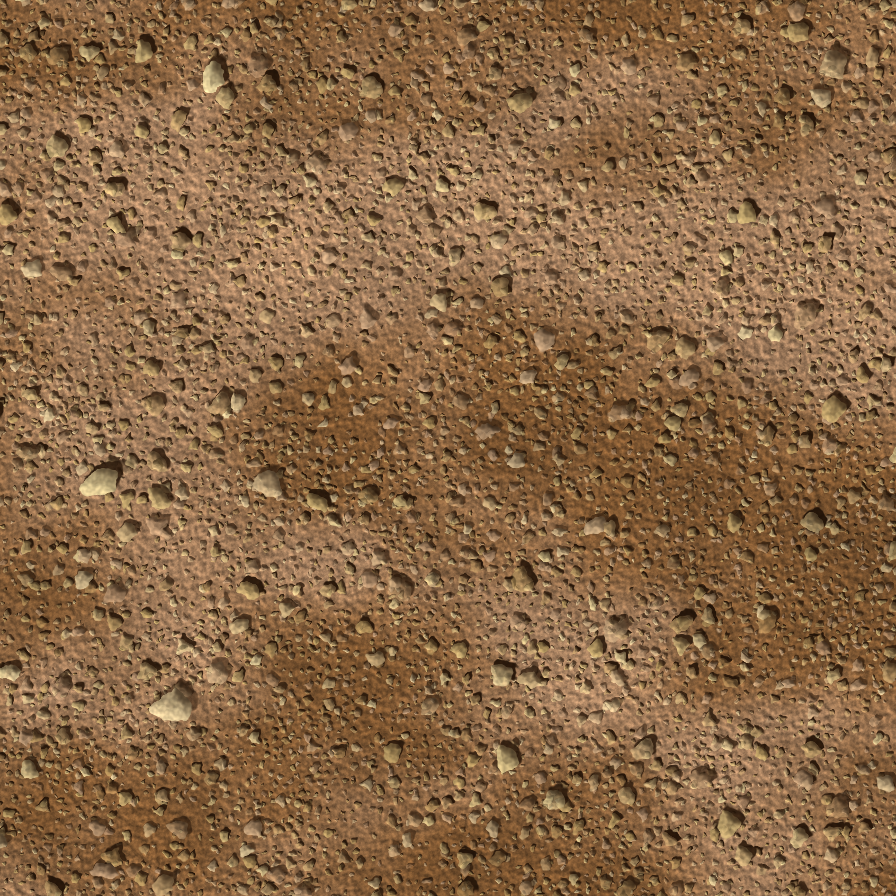
This texture is drawn by a Shadertoy shader. Its source:

```glsl
// Dry reddish soil strewn with angular pebbles, lit low from the lower left.

const vec3 RUST   = vec3(0.505, 0.345, 0.195); // bare ground, warm patches
const vec3 ROSE   = vec3(0.61, 0.47, 0.35);    // bare ground, dusty patches
const vec3 OCHRE  = vec3(0.66, 0.55, 0.34);    // yellowish stones
const vec3 CLAY   = vec3(0.65, 0.52, 0.40);    // pinkish stones
const vec3 PALE   = vec3(0.80, 0.74, 0.56);    // bleached stones
const vec3 SHADOW = vec3(0.15, 0.085, 0.035);
const vec2 LIGHT  = vec2(-0.57, -0.82);        // direction towards the sun
const float SHADOW_LENGTH = 0.5;               // in stone radii
const float STONE_REACH = 2.4;                 // stone and shadow, in stone radii
const float EDGE_SOFTNESS = 0.0007;            // in canvas heights
const float GRIT_CONTRAST = 0.36;
const float MOTTLE_CONTRAST = 0.22;
const float PATCH_CONTRAST = 0.13;
const float TAU = 6.28319;
const int FACETS = 6;
// Layers: cells per canvas height, least radius, greatest radius, chance.
const vec4 GRAINS   = vec4(100.0, 0.20, 0.42, 0.66);
const vec4 PEBBLES  = vec4(54.0, 0.19, 0.42, 0.62);
const vec4 STONES   = vec4(29.0, 0.18, 0.39, 0.42);
const vec4 BOULDERS = vec4(9.0, 0.11, 0.20, 0.10);

vec2 hash2(vec2 p) {
    vec3 q = fract(p.xyx * vec3(0.1031, 0.1030, 0.0973));
    q += dot(q, q.yzx + 33.33);
    return fract((q.xx + q.yz) * q.zy);
}
float gradientDot(vec2 cell, vec2 offset) {
    float a = TAU * hash2(cell + 51.0).x;
    return dot(vec2(cos(a), sin(a)), offset);
}
float gradientNoise(vec2 p) {
    vec2 i = floor(p), f = p - i;
    vec2 u = f * f * f * (f * (f * 6.0 - 15.0) + 10.0);
    vec2 e = vec2(0.0, 1.0);
    return mix(mix(gradientDot(i, f), gradientDot(i + e.yx, f - e.yx), u.x),
               mix(gradientDot(i + e, f - e), gradientDot(i + e.yy, f - e.yy), u.x), u.y);
}
float fbm(vec2 p) {
    float sum = 0.0, gain = 1.0;
    for (int k = 0; k < 4; k++) {
        sum += gain * gradientNoise(p);
        p = mat2(1.6, 1.2, -1.2, 1.6) * p + 7.3;
        gain *= 0.55;
    }
    return sum;
}

// Rounded polygon: xy is the outward slope, z is 1 on the outline.
vec3 stoneShape(vec2 q, float radius, vec2 id) {
    vec3 sum = vec3(0.0001);
    float spin = TAU * hash2(id + 17.0).x;
    for (int k = 0; k < FACETS; k++) {
        vec2 h = hash2(id + float(k) * 3.7 + 29.0);
        float a = spin + (float(k) + 0.7 * h.x) * TAU / float(FACETS);
        vec2 dir = vec2(cos(a), sin(a));
        float d = max(dot(q, dir) / (radius * mix(0.55, 1.2, h.y)), 0.0);
        sum += vec3(dir, 1.0) * pow(min(d, 4.0), 8.0);
    }
    return vec3(sum.xy / sum.z, pow(sum.z, 0.125));
}

// Scatters one size of stone over the ground colour, with their shadows.
vec3 scatter(vec3 ground, vec2 p, vec4 layer, float seed, float bleach) {
    vec2 g = p * layer.x, home = floor(g);
    float blur = max(EDGE_SOFTNESS, 0.6 / iResolution.y) * layer.x;
    float cover = 0.0, shade = 0.0;
    vec3 stoneColor = ground;
    for (int y = -1; y <= 1; y++)
    for (int x = -1; x <= 1; x++) {
        vec2 cell = home + vec2(x, y), id = cell + seed;
        vec2 pick = hash2(id + 5.0), look = hash2(id + 11.0);
        float radius = mix(layer.y, layer.z, pick.y * pick.y);
        vec2 q = g - cell - mix(vec2(0.15), vec2(0.85), hash2(id));
        if (length(q) > radius * STONE_REACH) continue;
        float crowd = 1.0 + 1.1 * gradientNoise(cell / layer.x * 8.0 + seed);
        if (pick.x > layer.w * crowd) continue;
        float edge = blur / radius;
        // Shadow thrown away from the sun
        float d = stoneShape(q + LIGHT * radius * SHADOW_LENGTH, radius, id).z;
        float dark = 1.0 - smoothstep(1.0 - edge, 1.08 + edge, d);
        shade = max(shade, dark * mix(0.5, 1.0, look.x));
        // Lit body with a worn top and bevelled sides
        vec3 shape = stoneShape(q, radius, id);
        float body = 1.0 - smoothstep(1.0 - edge, 1.0 + edge, shape.z);
        if (body > cover) {
            float tone = dot(shape.xy, LIGHT) * smoothstep(0.1, 0.9, shape.z);
            vec3 tint = mix(CLAY, OCHRE, smoothstep(0.25, 0.65, look.x));
            tint = mix(tint, PALE, clamp(look.y * look.y * 0.75 + bleach, 0.0, 1.0));
            tint = mix(tint, ground, 0.65 * fract(look.x * 7.0) * (1.0 - bleach));
            tint *= 1.0 + 0.22 * tone;
            stoneColor = mix(tint, SHADOW, 0.62 * max(-tone, 0.0));
            cover = body;
        }
    }
    return mix(mix(ground, SHADOW, shade), stoneColor, cover);
}

void mainImage(out vec4 fragColor, in vec2 fragCoord) {
    vec2 p = fragCoord / iResolution.y;
    // Ground: broad dusty patches and embossed grit
    float dust = fbm(p * vec2(2.6, 3.4) + 4.0);
    vec3 color = mix(RUST, ROSE, smoothstep(-0.4, 0.45, dust));
    vec2 lean = LIGHT * 0.002;
    float grit = fbm((p - lean) * 105.0) - fbm((p + lean) * 105.0);
    color *= 1.0 + GRIT_CONTRAST * clamp(grit, -1.0, 0.8);
    // Stones, small to large, with outlines roughened by noise
    vec2 w = p + 0.003 * vec2(gradientNoise(p * 85.0), gradientNoise(p * 85.0 + 40.0));
    w += 0.0018 * vec2(gradientNoise(p * 190.0 + 9.0), gradientNoise(p * 190.0 + 70.0));
    color = scatter(color, w, GRAINS, 100.0, 0.0);
    color = scatter(color, w + 0.31, PEBBLES, 300.0, 0.0);
    color = scatter(color, w + 0.57, STONES, 500.0, 0.06);
    color = scatter(color, w + 0.83, BOULDERS, 700.0, 0.45);
    // Fine mottling and broad tonal drift over everything
    color *= 1.0 + MOTTLE_CONTRAST * gradientNoise(p * 230.0);
    color *= 1.0 + PATCH_CONTRAST * (dust + 0.8 * gradientNoise(p * 11.0));
    fragColor = vec4(clamp(color, 0.0, 1.0), 1.0);
}
```
